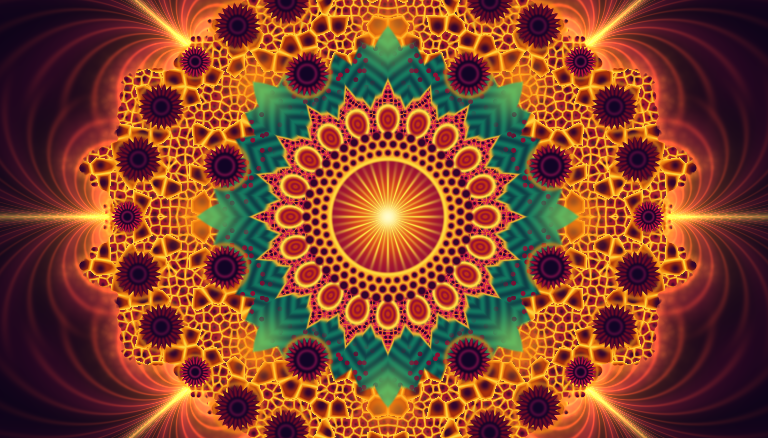
A Shadertoy shader for this background:

```glsl
// Radiant fractal mandala: a rayed sun, beaded rings, teal spikes, bubble lace and dark looping filaments
const float TAU = 6.2831853;
const vec3 NIGHT = vec3(0.07, 0.015, 0.14);
const vec3 PLUM = vec3(0.20, 0.02, 0.17);
const vec3 CRIMSON = vec3(0.60, 0.06, 0.20);
const vec3 RUST = vec3(0.76, 0.21, 0.06);
const vec3 AMBER = vec3(0.96, 0.55, 0.07);
const vec3 YELLOW = vec3(1.0, 0.88, 0.26);
const vec3 TEAL = vec3(0.07, 0.46, 0.37);

float hash(vec2 p) {
    return fract(sin(dot(p, vec2(127.1, 311.7))) * 43758.5453);
}

float bump(float x, float center, float width) {
    float t = (x - center) / width;
    return exp(-t * t);
}

vec2 polar(float r, float a) {
    return r * vec2(cos(a), sin(a));
}

// Triangle wave: 1 at each spike, 0 halfway between
float spikes(float a, float count) {
    return abs(fract(a * count / TAU + 0.5) * 2.0 - 1.0) * -1.0 + 1.0;
}

// Local position inside one of count sectors, relative to a ring
vec2 sector(float r, float a, float count, float ring, float phase) {
    float turn = fract(a * count / TAU + phase + 0.5) - 0.5;
    return vec2(r - ring, turn * TAU / count * ring);
}

// Cell noise: nearest distance, gap to second nearest, cell value
vec3 cells(vec2 p) {
    vec2 base = floor(p);
    vec3 res = vec3(8.0, 8.0, 0.0);
    for (int j = -1; j <= 1; j++)
    for (int i = -1; i <= 1; i++) {
        vec2 id = base + vec2(i, j);
        vec2 seed = id + 0.5 + 0.75 * (vec2(hash(id), hash(id + 37.0)) - 0.5);
        float d = length(p - seed);
        if (d < res.x) res = vec3(d, res.x, hash(id + 11.0));
        else res.y = min(res.y, d);
    }
    return vec3(res.x, res.y - res.x, res.z);
}

vec3 bubbles(vec3 c, vec3 heart, vec3 body) {
    vec3 col = mix(heart, body, smoothstep(0.10, 0.50, c.x + 0.2 * c.z));
    col = mix(col, AMBER, smoothstep(0.36, 0.12, c.y));
    return mix(col, YELLOW, 0.85 * smoothstep(0.16, 0.02, c.y));
}

// Filaments curling away from a pole, with a bright ray along its axis
vec3 filaments(vec2 p, float poleR, float poleA, float fade) {
    vec2 d = p - polar(poleR, poleA);
    vec2 axis = polar(1.0, poleA);
    d = vec2(dot(d, axis), dot(d, vec2(-axis.y, axis.x)));
    float loop = log((dot(d, d) + 0.001) / (abs(d.y) + 0.004));
    float fine = pow(0.5 + 0.5 * sin(loop * 24.0), 5.0);
    float broad = 0.5 + 0.5 * sin(loop * 7.0);
    float ray = exp(-abs(d.y) * 130.0) * smoothstep(-0.02, 0.05, d.x);
    return fade * (RUST * fine * 0.65 + CRIMSON * broad * 0.55)
        + YELLOW * ray * (0.25 + fade) + AMBER * exp(-length(d) * 13.0);
}

vec3 flower(vec3 col, vec2 d, float size, float core, vec3 tint) {
    float n = length(d) / size;
    float petal = 0.5 + 0.5 * cos(atan(d.y, d.x) * 22.0);
    vec3 body = mix(NIGHT, mix(PLUM, tint, petal), smoothstep(core, core + 0.15, n));
    body += tint * 0.5 * bump(n, core * 0.75, 0.08);
    col = mix(col, AMBER, 0.6 * bump(n, 1.05, 0.12));
    return mix(col, body, smoothstep(0.06, -0.06, n - 0.78 - 0.22 * petal));
}

vec3 sun(float r, float a) {
    float ray = pow(0.5 + 0.5 * cos(a * 40.0), 2.0) * (0.75 + 0.25 * cos(a * 20.0));
    vec3 col = mix(RUST * 1.15, CRIMSON, smoothstep(0.05, 0.13, r));
    col = mix(col, YELLOW, ray * smoothstep(0.16, 0.06, r));
    col = mix(col, YELLOW, exp(-r * r * 420.0));
    return mix(col, vec3(1.0, 0.98, 0.78), exp(-r * r * 1600.0));
}

void mainImage(out vec4 fragColor, in vec2 fragCoord) {
    float px = 1.5 / iResolution.y;
    vec2 p = (fragCoord - 0.5 * iResolution.xy) / iResolution.y - vec2(0.009, 0.005);
    vec2 q = abs(p);
    float r = length(q), a = atan(q.y, q.x);

    // Dark outer field
    float fade = exp(-max(r - 0.60, 0.0) * 5.5);
    vec3 col = NIGHT * 0.7 + RUST * 0.35 * fade * fade;
    col += mix(filaments(q, 0.63, 0.0, fade), filaments(q, 0.57, 0.71, fade), smoothstep(0.24, 0.42, a));

    // Bubble lace with a scalloped rim
    vec3 big = cells(q * 24.0), small = cells(q * 50.0);
    float rim = 0.655 + 0.075 * bump(a, 0.17, 0.07) + 0.04 * bump(a, 0.45, 0.12) - 0.04 * smoothstep(0.52, 0.62, a);
    float inside = rim - r - 0.035 * big.x - 0.02 * small.x;
    vec3 lace = bubbles(big, PLUM, RUST * 0.85);
    lace = mix(lace, bubbles(small, PLUM, CRIMSON), 0.85 * step(0.55, big.z));
    float spoke = pow(0.5 + 0.5 * cos(a * 8.0), 3.0);
    lace = mix(lace, AMBER * 1.05, 0.75 * spoke * bump(r, 0.43, 0.05));
    col += AMBER * 0.45 * exp(-abs(inside) * 35.0);
    col = mix(col, lace, smoothstep(-px, px, inside));

    // Two rings of dark flowers
    for (int k = 0; k < 6; k++) {
        float f = float(k);
        bool minor = k % 3 == 0;
        vec2 d = q - polar(0.595 - 0.01 * f, 0.226 * f);
        col = flower(col, d, minor ? 0.036 : 0.052, 0.42, minor ? CRIMSON * 1.2 : CRIMSON * 0.7);
    }

    // Teal feathers, bright along the spokes
    float tealEdge = 0.355 + 0.045 * spoke + 0.035 * spikes(a, 40.0);
    float feather = 0.5 + 0.5 * sin(r * 190.0 + 9.0 * spikes(a, 20.0));
    vec3 teal = mix(vec3(0.04, 0.13, 0.22), TEAL, 0.35 + 0.65 * feather);
    teal = mix(teal, vec3(0.50, 0.80, 0.36), spoke * smoothstep(0.30, 0.41, r) * 0.75);
    float speck = smoothstep(0.34, 0.22, small.x) * step(0.45, small.z) * (1.0 - spoke);
    teal = mix(teal, mix(PLUM, CRIMSON, small.z), speck * smoothstep(0.29, 0.33, r));
    col = mix(col, teal, smoothstep(-0.006, 0.006, tealEdge - r));
    for (int k = 0; k < 2; k++)
        col = flower(col, q - polar(0.39 - 0.015 * float(k), 0.302 + 0.754 * float(k)), 0.05, 0.55, CRIMSON);

    // Pink star with gold outline and arches
    float star = 0.25 + 0.05 * pow(spikes(a, 20.0), 1.4) + 0.012 * spikes(a, 60.0) - r;
    vec3 grain = cells(q * 85.0);
    vec3 pink = mix(PLUM, vec3(0.80, 0.13, 0.30), smoothstep(0.15, 0.42, grain.x));
    pink = mix(pink, AMBER, 0.65 * smoothstep(0.18, 0.03, grain.y));
    vec2 arch = sector(r, a, 20.0, 0.222, 0.0);
    float archD = length(arch * vec2(0.75, 1.0)) - 0.022;
    pink = mix(pink, mix(RUST, CRIMSON, 0.5 + 0.5 * sin(archD * 700.0)), smoothstep(px, -px, archD));
    pink = mix(pink, YELLOW, bump(archD, 0.002, 0.004));
    col = mix(col, pink, smoothstep(-px, px, star));
    col = mix(col, mix(AMBER, YELLOW, 0.6), 0.85 * bump(star, 0.0, 0.006));

    // Gold band with beads
    col = mix(col, mix(AMBER, YELLOW, 0.4), smoothstep(0.196, 0.186, r + 0.006 * spikes(a, 40.0)));
    for (int k = 0; k < 3; k++) {
        float f = float(k);
        float bead = length(sector(r, a, 44.0, 0.146 + 0.020 * f, 0.5 * f)) - 0.0075 - 0.0015 * f;
        col = mix(col, mix(CRIMSON, PLUM, smoothstep(0.0, -0.005, bead)), smoothstep(px, -px, bead));
    }

    // Central sun
    col = mix(col, sun(r, a), smoothstep(px, -px, r - 0.128));
    col = mix(col, YELLOW, 0.85 * bump(r, 0.132, 0.004));
    fragColor = vec4(clamp(col, 0.0, 1.0), 1.0);
}
```
